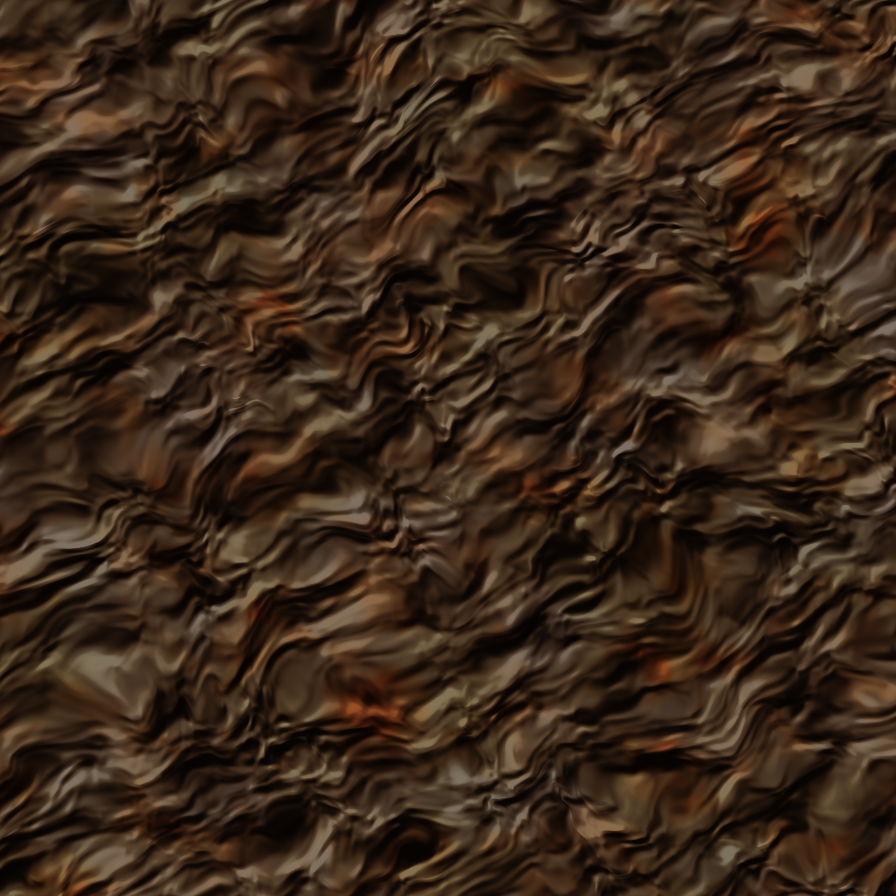
A Shadertoy shader for this texture:

```glsl
// Dark, matted brown fleece: short frayed diagonal tufts with rusty and grey stains.

const float GRAIN_ANGLE = 0.52;               // main lie of the tufts, radians
const vec2  TUFT_FREQ   = vec2(13.0, 24.0);   // along and across the lie
const vec2  HAIR_FREQ   = vec2(36.0, 82.0);
const vec2  FIBRE_FREQ  = vec2(30.0, 105.0);
const float GRIT_FREQ   = 95.0;
const float SWIRL       = 0.070;              // broad bending of the tufts
const float CURL        = 0.034;              // tight bending of the tufts
const float FRAY        = 0.010;              // ragged bending of the hairs
const vec2  LIGHT_STEP  = vec2(-0.0028, 0.0050);
const float HEIGHT_GAIN = 3.0;
const float SLOPE_GAIN  = 5.0;
const float FIBRE_GAIN  = 1.7;
const float LEVEL_BIAS  = 0.03;
const vec3  RUST_TINT   = vec3(1.08, 0.92, 0.75);
const vec3  EMBER_TINT  = vec3(1.12, 0.80, 0.62);
const vec3  GREY_TINT   = vec3(0.95, 1.00, 1.13);
const vec3  OLIVE_TINT  = vec3(0.99, 1.02, 0.93);

// Shades from crevice to tip, and the tone at which each is reached
const int SHADES = 7;
const vec3 SHADE[SHADES] = vec3[SHADES](
    vec3(0.02, 0.01, 0.007), vec3(0.08, 0.045, 0.025), vec3(0.17, 0.105, 0.062),
    vec3(0.25, 0.165, 0.10), vec3(0.29, 0.212, 0.15), vec3(0.36, 0.27, 0.185),
    vec3(0.52, 0.44, 0.35));
const float STOP[SHADES] = float[SHADES](0.0, 0.12, 0.37, 0.60, 0.76, 0.89, 0.985);

vec2 hash2(vec2 p) {
    vec2 k = vec2(dot(p, vec2(127.1, 311.7)), dot(p, vec2(269.5, 183.3)));
    return 2.0 * fract(sin(k) * 43758.5453) - 1.0;
}

// Gradient noise, centred on zero
float noise(vec2 p) {
    vec2 i = floor(p), f = fract(p);
    vec2 s = f * f * (3.0 - 2.0 * f);
    vec2 e = vec2(1.0, 0.0);
    float low  = mix(dot(hash2(i), f), dot(hash2(i + e), f - e), s.x);
    float high = mix(dot(hash2(i + e.yx), f - e.yx), dot(hash2(i + e.xx), f - e.xx), s.x);
    return mix(low, high, s.y);
}

vec2 noise2(vec2 p) {
    return vec2(noise(p), noise(p + vec2(37.2, 11.8)));
}

// Bends the canvas, then turns it to lie along the grain
vec2 grainSpace(vec2 p) {
    p += SWIRL * noise2(p * 5.0 + 3.7);
    p += CURL * noise2(p * 16.0 + 21.3);
    p += FRAY * noise2(p * 42.0 + 9.6);
    float c = cos(GRAIN_ANGLE), s = sin(GRAIN_ANGLE);
    return vec2(c * p.x + s * p.y, c * p.y - s * p.x);
}

// Tufts, locks, hairs, grit and broken stray filaments, in grain space
float fleeceHeight(vec2 g) {
    float tuft = noise(g * TUFT_FREQ);
    float lock = noise(g * TUFT_FREQ * vec2(2.0, 1.9) + 8.4);
    float hair = noise(g * HAIR_FREQ + 1.2 * tuft);
    float grit = noise(g * GRIT_FREQ + 17.9);
    float crease = noise(g * vec2(19.0, 26.0) + 0.9 * lock + 51.6) / 0.07;
    float patches = smoothstep(-0.1, 0.25, noise(g * 9.0 + 74.1));
    float filament = patches * smoothstep(-0.1, 0.2, hair) * exp(-crease * crease);
    float rough = mix(0.8, 1.6, patches);
    return tuft + 0.55 * lock + rough * (0.32 * hair + 0.13 * grit) + 0.17 * filament;
}

vec3 shadeRamp(float tone) {
    vec3 color = SHADE[0];
    for (int i = 1; i < SHADES; i++) {
        float blend = clamp((tone - STOP[i - 1]) / (STOP[i] - STOP[i - 1]), 0.0, 1.0);
        color = mix(color, SHADE[i], blend);
    }
    return color;
}

void mainImage(out vec4 fragColor, in vec2 fragCoord) {
    vec2 p = fragCoord / iResolution.y;

    // Relief lit from the upper left, streaked with fibres
    vec2 g = grainSpace(p);
    float height = fleeceHeight(g);
    float slope = height - fleeceHeight(grainSpace(p + LIGHT_STEP));
    float level = LEVEL_BIAS + HEIGHT_GAIN * height + SLOPE_GAIN * slope;
    level += FIBRE_GAIN * noise(g * FIBRE_FREQ + 2.0 * height + 28.6);

    // Broad light and shade, hollows and soft pale tips
    vec2 bent = p + 0.035 * noise2(p * 14.0 + 5.1);
    float hollow = smoothstep(0.12, 0.40, noise(bent * 12.0 + 91.3));
    float tip = smoothstep(0.20, 0.48, noise(bent * vec2(21.0, 23.0) + 62.7));
    level += 1.1 * noise(p * 4.0 + 14.9) - 0.9 * hollow + 1.2 * tip;
    float tone = 1.0 / (1.0 + exp(-1.55 * level));

    // Stains over the brown
    float stain = noise(bent * vec2(9.0, 14.0) + 33.8) + 0.5 * noise(bent * 29.0 + 4.4);
    float cool = noise(bent * 10.0 + 120.5);
    vec3 color = shadeRamp(tone);
    color *= mix(vec3(1.0), OLIVE_TINT, smoothstep(-0.1, 0.2, noise(p * 6.0 + 44.2)));
    color *= mix(vec3(1.0), RUST_TINT, smoothstep(-0.05, 0.25, stain) * (1.0 - 0.6 * tip));
    color *= mix(vec3(1.0), EMBER_TINT, smoothstep(0.28, 0.50, stain) * (1.0 - tip));
    color *= mix(vec3(1.0), GREY_TINT, smoothstep(0.0, 0.25, cool));

    fragColor = vec4(color, 1.0);
}
```
